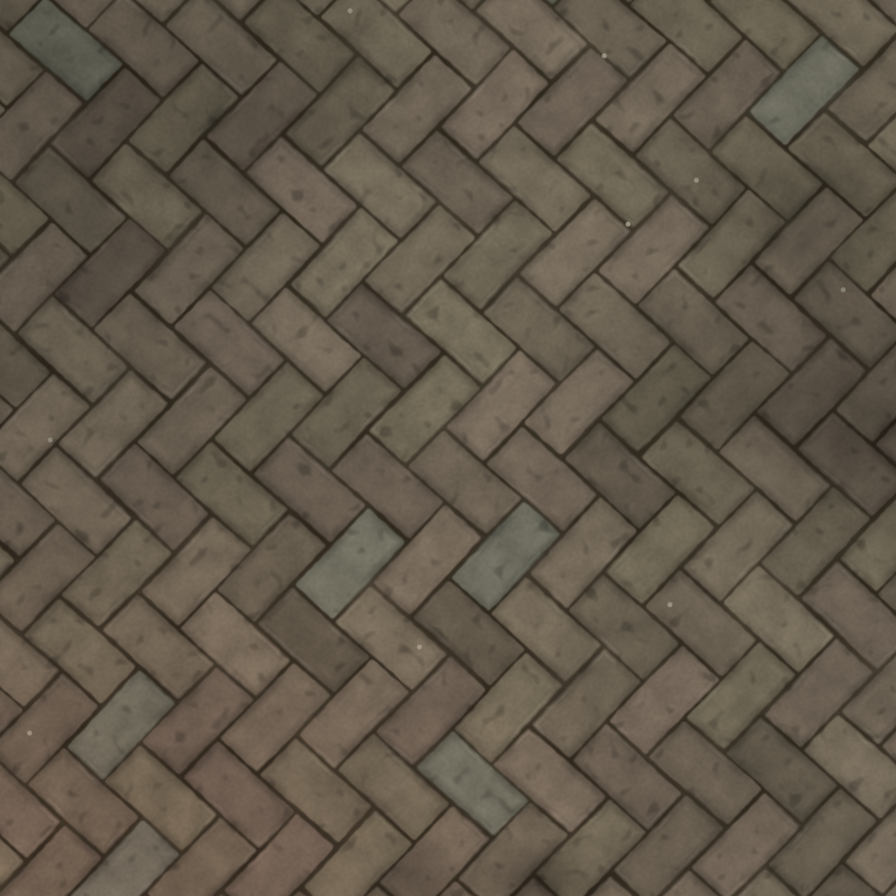
This texture is drawn by a three.js fragment shader. Its source:

```glsl
// Worn herringbone paving: 2:1 bricks on a skewed lattice, turned about 45 degrees.
// Each point finds its brick from the cell diagonal, then a rounded box gives the joint;
// hashes vary the bricks, gradient noise adds stains, and soft blobs shade the floor.

varying vec2 vUv;

float hash(vec2 p) {
  vec3 q = fract(p.xyx * 0.1031);
  q += dot(q, q.yzx + 33.33);
  return fract((q.x + q.y) * q.z);
}

float corner(vec2 c, vec2 f) {
  float a = 6.2832 * hash(c);
  return dot(vec2(cos(a), sin(a)), f);
}

// Gradient noise, roughly -0.7 to 0.7
float noise(vec2 p) {
  vec2 i = floor(p), f = fract(p);
  vec2 s = f * f * f * (f * (f * 6.0 - 15.0) + 10.0);
  vec2 x = vec2(1.0, 0.0);
  return mix(mix(corner(i, f), corner(i + x, f - x), s.x),
             mix(corner(i + x.yx, f - x.yx), corner(i + 1.0, f - 1.0), s.x), s.y);
}

float fbm(vec2 p) {
  float sum = 0.0, amp = 1.0;
  for (int i = 0; i < 4; i++) {
    sum += amp * noise(p);
    p = mat2(1.6, 1.2, -1.2, 1.6) * p + 17.3;
    amp *= 0.55;
  }
  return sum;
}

float roundBox(vec2 p, vec2 halfSize, float r) {
  vec2 d = abs(p) - halfSize + r;
  return length(max(d, 0.0)) + min(max(d.x, d.y), 0.0) - r;
}

// Soft patch of unit height around a centre on the canvas
float blob(vec2 centre, vec2 radius) {
  vec2 d = (vUv - centre) / radius;
  return exp(-dot(d, d));
}

void main() {
  // Lattice: x runs down-right, y runs up-right, one unit is a brick's width
  vec2 p = mat2(12.08, 10.99, -11.62, 12.17) * (vUv - vec2(0.56, 0.547)) + vec2(3.5, 1.0);
  p += 0.05 * vec2(noise(p * 0.45), noise(p * 0.45 + 40.0));

  // Herringbone: the diagonal decides which half of which brick this cell is
  vec2 cell = floor(p);
  float diagonal = mod(cell.x - cell.y, 4.0);
  bool lying = diagonal < 1.5;
  vec2 id = cell;
  if (lying) id.x -= step(0.5, diagonal);
  else id.y -= 1.0 - step(2.5, diagonal);
  vec2 q = p - id - (lying ? vec2(1.0, 0.5) : vec2(0.5, 1.0));
  if (!lying) q = q.yx;

  // Loose laying and ragged edges
  float shade = hash(id + 71.0), hue = hash(id + 133.0), rare = hash(id + 209.0);
  q += 0.03 * (vec2(hash(id + 11.0), hash(id + 29.0)) - 0.5);
  q.y += 0.03 * q.x * (hash(id + 47.0) - 0.5);
  float edge = roundBox(q, vec2(0.972, 0.472), 0.06) + 0.022 * noise(p * 5.0);

  // Brick body
  vec3 color = mix(vec3(0.408, 0.381, 0.314), vec3(0.422, 0.378, 0.327), hue);
  color *= 0.92 + 0.16 * shade;
  color *= 1.0 - 0.2 * step(0.95, shade);
  color = mix(color, vec3(0.41, 0.42, 0.37), 0.75 * step(0.975, rare));

  // Mottling, dark spots and grain
  float mottle = fbm(p * 1.7 + shade * 9.0);
  color *= 1.0 + 0.11 * mottle + 0.05 * noise(p * 13.0);
  color *= 1.0 - 0.2 * smoothstep(0.25, 0.6, noise(p * 3.3 + 60.0));

  // Grime near the joints and a faint worn rim
  float grime = smoothstep(-0.2, 0.15, noise(p * 0.9 + 25.0));
  color *= 1.0 - (0.06 + 0.14 * grime) * smoothstep(-0.2, 0.0, edge);
  float rim = smoothstep(-0.11, -0.06, edge) * (1.0 - smoothstep(-0.06, -0.02, edge));
  color += 0.045 * rim * smoothstep(0.0, 0.4, noise(p * 1.3 + 90.0));

  // Joints, deeper in some places than others
  float depth = 0.78 + 0.4 * noise(p * 0.8 + 5.0);
  float joint = smoothstep(-0.035, 0.025, edge);
  color = mix(color, vec3(0.165, 0.14, 0.1), joint * clamp(depth, 0.5, 1.0));

  // Sparse pale specks
  vec2 grid = vUv * 42.0;
  vec2 spot = floor(grid);
  vec2 place = 0.3 + 0.4 * vec2(hash(spot + 3.0), hash(spot + 8.0));
  float speck = 1.0 - smoothstep(0.07, 0.16, length(fract(grid) - place));
  color = mix(color, vec3(0.62, 0.6, 0.53), 0.8 * speck * step(0.995, hash(spot + 500.0)));

  // Uneven light and large stains
  float light = 1.03 + 0.05 * fbm(vUv * 5.0);
  light -= 0.16 * blob(vec2(0.0, 0.9), vec2(0.4, 0.5));
  light -= 0.15 * blob(vec2(0.27, 0.87), vec2(0.08, 0.07));
  light -= 0.3 * blob(vec2(1.0, 0.53), vec2(0.16, 0.1));
  light -= 0.22 * blob(vec2(0.9, 0.75), vec2(0.11, 0.08));
  light -= 0.14 * blob(vec2(0.74, 0.57), vec2(0.09, 0.08));
  light -= 0.25 * (blob(vec2(0.61, 0.02), vec2(0.05, 0.03)) + blob(vec2(0.46, 0.02), vec2(0.04)));
  light += 0.07 * blob(vec2(0.55, 0.65), vec2(0.3, 0.4));
  color *= light;
  color *= mix(vec3(1.0), vec3(1.08, 1.0, 0.99), blob(vec2(0.1, 0.0), vec2(0.5, 0.35)));

  gl_FragColor = vec4(color, 1.0);
}
```
